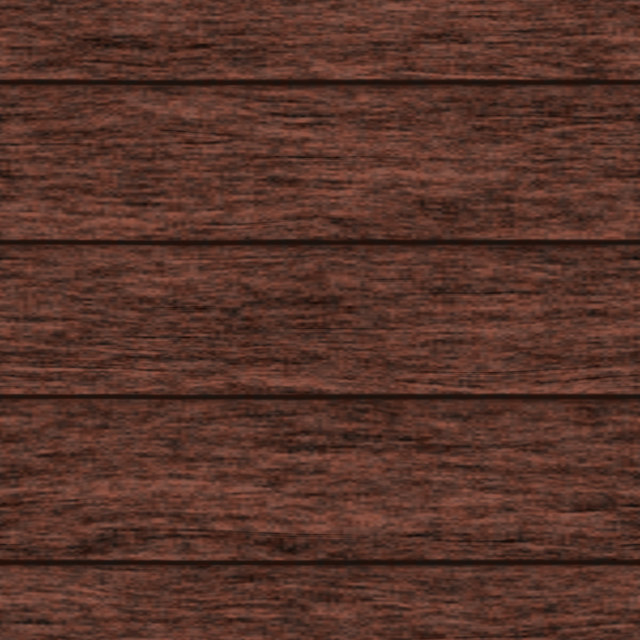
This texture is drawn by a Shadertoy shader. Its source:

```glsl
// Four horizontal reddish-brown wood planks with streaky grain and dark, shadowed seams.

float hash(vec2 p) {
    vec3 q = fract(p.xyx * vec3(0.1031, 0.1030, 0.0973));
    q += dot(q, q.yzx + 33.33);
    return fract((q.x + q.y) * q.z);
}

// Centred value noise, stretched by scale and wrapping horizontally
float grain(vec2 uv, vec2 scale, float seed) {
    vec2 p = uv * scale;
    vec2 cell = floor(p);
    vec2 f = fract(p);
    f = f * f * (3.0 - 2.0 * f);
    float left = mod(cell.x, scale.x);
    float right = mod(cell.x + 1.0, scale.x);
    vec2 row = vec2(cell.y, cell.y + 1.0) + seed * 41.0;
    float low = mix(hash(vec2(left, row.x)), hash(vec2(right, row.x)), f.x);
    float high = mix(hash(vec2(left, row.y)), hash(vec2(right, row.y)), f.x);
    return mix(low, high, f.y) - 0.5;
}

// Thin, broken, wavy cracks along the contours of stretched noise
float cracks(vec2 uv, float seed) {
    float line = 1.0 - smoothstep(0.0, 0.13, abs(grain(uv, vec2(4.0, 56.0), seed + 11.0)));
    float gaps = smoothstep(-0.12, 0.2, grain(uv, vec2(10.0, 38.0), seed + 23.0));
    return line * gaps;
}

void mainImage(out vec4 fragColor, in vec2 fragCoord) {
    vec2 uv = fragCoord / iResolution.xy;

    // Plank rows, with one seam set slightly high
    float bump = (uv.y - 0.38) * 12.0;
    float v = uv.y * 4.0 - 0.484 - 0.036 * exp(-bump * bump);
    v += 0.006 * grain(uv, vec2(7.0, 1.0), 3.0);
    float plank = mod(floor(v), 4.0);
    float above = fract(v) * 0.25;
    float below = 0.25 - above;
    float seed = plank * 7.0 + 2.0;

    // Gently bent grain coordinates
    vec2 p = vec2(uv.x, above);
    p.y += 0.016 * grain(p, vec2(4.0, 9.0), seed);
    p.y += 0.003 * grain(p, vec2(16.0, 30.0), seed + 1.0);

    // Streaks from broad to fine
    float tone = 0.64;
    tone += 0.22 * grain(p, vec2(3.0, 20.0), seed + 2.0);
    tone += 0.38 * grain(p, vec2(4.0, 76.0), seed + 3.0);
    tone += 0.50 * grain(p, vec2(13.0, 150.0), seed + 4.0);
    tone += 0.56 * grain(p, vec2(44.0, 230.0), seed + 5.0);
    tone += 0.46 * grain(p, vec2(150.0, 250.0), seed + 6.0);

    // Cracks with a lit lower lip
    tone -= 0.34 * cracks(p, seed);
    tone += 0.24 * cracks(p + vec2(0.0, 0.005), seed);

    // Seam: bright edge above, dark groove, soft shadow below
    float wear = grain(uv, vec2(11.0, 4.0), 5.0);
    float lip = (above - 0.011) / 0.005;
    tone += (0.12 + 0.12 * wear) * exp(-lip * lip);
    tone *= 1.0 - (0.75 + 0.4 * wear) * exp(-below / 0.011);
    float groove = 1.0 - smoothstep(0.0015, 0.0065 + 0.002 * wear, min(above, below));
    tone = mix(tone, -0.1, 0.95 * groove);

    // Brown ramp with faint reddish mottling
    vec3 color = mix(vec3(0.15, 0.085, 0.062), vec3(0.475, 0.287, 0.235), clamp(tone, -0.15, 1.2));
    color += vec3(0.050, -0.016, -0.032) * grain(uv, vec2(90.0, 110.0), 9.0);
    fragColor = vec4(color, 1.0);
}
```
